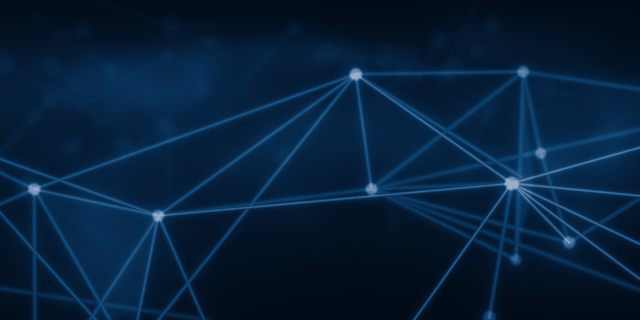
A WebGL 2 fragment shader for this background:

```glsl
#version 300 es
precision highp float;

uniform vec2 u_resolution;
out vec4 fragColor;

// Main junctions of the network, on a 2 by 1 canvas
const vec2 PEAK = vec2(1.112, 0.768);
const vec2 EAST = vec2(1.635, 0.776);
const vec2 WEST = vec2(0.107, 0.409);
const vec2 LOW = vec2(0.495, 0.326);
const vec2 MID = vec2(1.161, 0.409);
const vec2 HUB = vec2(1.599, 0.427);
const vec2 SIDE = vec2(1.690, 0.521);
const vec2 TAIL = vec2(1.779, 0.242);
const vec2 DROP = vec2(1.612, 0.188);
const vec2 FOOT = vec2(1.529, 0.008);

vec2 hash2(vec2 p) {
    vec3 q = fract(p.xyx * vec3(0.1031, 0.1030, 0.0973));
    q += dot(q, q.yzx + 33.33);
    return fract((q.xx + q.yz) * q.zy);
}

float corner(vec2 cell, vec2 offset, vec2 f) {
    return dot(hash2(cell + offset) * 2.0 - 1.0, f - offset);
}

float gradientNoise(vec2 p) {
    vec2 i = floor(p), f = p - i;
    vec2 u = f * f * f * (f * (f * 6.0 - 15.0) + 10.0);
    float bottom = mix(corner(i, vec2(0, 0), f), corner(i, vec2(1, 0), f), u.x);
    float top = mix(corner(i, vec2(0, 1), f), corner(i, vec2(1, 1), f), u.x);
    return mix(bottom, top, u.y);
}

float glow(vec2 p, vec2 center, vec2 radius) {
    vec2 q = (p - center) / radius;
    return exp(-dot(q, q));
}

float disc(vec2 p, vec2 center, float radius, float blur) {
    return 1.0 - smoothstep(radius - blur, radius + blur, length(p - center));
}

float thread(vec2 p, vec2 a, vec2 b, float soft) {
    vec2 ab = b - a;
    float t = clamp(dot(p - a, ab) / dot(ab, ab), 0.0, 1.0);
    float d = length(p - a - ab * t) / soft;
    return 0.85 * exp(-d * d) + 0.15 * exp(-d * d / 14.0);
}

float fan(vec2 p, vec2 hub, vec2 a, vec2 b, vec2 c, vec2 d, float soft) {
    return max(max(thread(p, hub, a, soft), thread(p, hub, b, soft)),
               max(thread(p, hub, c, soft), thread(p, hub, d, soft)));
}

float side(vec2 p, vec2 a, vec2 b) {
    vec2 e = normalize(b - a);
    return e.x * (p.y - a.y) - e.y * (p.x - a.x);
}

// Softly filled triangle, corners counterclockwise
float facet(vec2 p, vec2 a, vec2 b, vec2 c) {
    float inside = min(side(p, a, b), min(side(p, b, c), side(p, c, a)));
    return smoothstep(-0.008, 0.012, inside);
}

float junction(vec2 p, vec2 center, float radius) {
    return 0.8 * disc(p, center, radius, 0.006) + 0.2 * glow(p, center, vec2(radius * 1.8));
}

// Broad clouds of light
float haze(vec2 p) {
    float light = 0.085 * glow(p, vec2(0.95, 0.55), vec2(0.95, 0.24));
    light += 0.095 * glow(p, vec2(0.45, 0.75), vec2(0.30, 0.11));
    light += 0.045 * glow(p, vec2(0.90, 0.83), vec2(0.35, 0.06));
    light += 0.045 * glow(p, vec2(0.0, 0.72), vec2(0.30, 0.16));
    light += 0.085 * glow(p, vec2(1.85, 0.60), vec2(0.25, 0.18));
    light += 0.075 * glow(p, vec2(0.32, 0.20), vec2(0.28, 0.20));
    light += 0.040 * glow(p, vec2(1.52, 0.87), vec2(0.18, 0.07));
    light += 0.045 * glow(p, vec2(1.75, 0.32), vec2(0.25, 0.18));
    float cloud = gradientNoise(p * 4.0) + 0.5 * gradientNoise(p * 9.0 + 7.0);
    return 0.045 + 0.025 * p.y * (1.0 - p.y) + light * (1.0 + 0.65 * cloud);
}

// Scattered out-of-focus dots and strands
float bokeh(vec2 p) {
    float light = 0.0;
    for (int i = 0; i < 30; i++) {
        vec2 seed = hash2(vec2(float(i) * 3.7 + 1.0, 5.3));
        vec2 next = hash2(vec2(float(i) * 5.1 + 2.0, 9.1));
        vec2 center = vec2(2.0 * seed.x, mix(0.42, 0.95, seed.y));
        light += 0.022 * disc(p, center, mix(0.018, 0.038, next.x), 0.015);
        vec2 end = center + (next - 0.5) * vec2(0.8, 0.5);
        light += 0.012 * thread(p, center, end, 0.012);
    }
    return light;
}

float network(vec2 p) {
    float w = 0.20 * fan(p, PEAK, WEST, LOW, vec2(0.495, 0.0), MID, 0.0055);
    w = max(w, 0.17 * fan(p, PEAK, EAST, HUB + vec2(0.03, 0.02), MID, EAST, 0.006));
    w = max(w, 0.13 * fan(p, EAST, MID, vec2(2.0, 0.721), SIDE, DROP, 0.008));
    w = max(w, 0.30 * fan(p, HUB, vec2(2.0, 0.539), vec2(2.0, 0.388), vec2(2.0, 0.237), vec2(2.0, 0.128), 0.004));
    w = max(w, 0.29 * fan(p, HUB, vec2(1.294, 0.0), PEAK, LOW, TAIL, 0.004));
    w = max(w, 0.14 * fan(p, MID, HUB, LOW, TAIL, DROP, 0.007));
    w = max(w, 0.12 * fan(p, MID, vec2(2.0, 0.094), vec2(2.0, 0.596), HUB, TAIL, 0.008));
    w = max(w, 0.21 * fan(p, LOW, WEST, vec2(0.0, 0.503), vec2(0.638, 0.0), vec2(0.43, 0.0), 0.005));
    w = max(w, 0.16 * fan(p, WEST, vec2(0.0, 0.461), vec2(0.0, 0.362), vec2(0.109, 0.0), vec2(0.344, 0.0), 0.006));
    w = max(w, 0.17 * max(thread(p, LOW, vec2(0.281, 0.0), 0.006), thread(p, HUB, FOOT, 0.006)));
    w = max(w, 0.20 * thread(p, vec2(0.0, 0.336), vec2(0.3, 0.0), 0.005));
    w = max(w, 0.10 * thread(p, vec2(0.0, 0.099), vec2(0.65, 0.0), 0.008));
    return max(w, 0.13 * fan(p, TAIL, SIDE, vec2(2.0, 0.38), SIDE, HUB, 0.007));
}

float junctions(vec2 p) {
    float n = 0.42 * (junction(p, PEAK, 0.019) + junction(p, HUB, 0.021));
    n += 0.34 * (junction(p, WEST, 0.019) + junction(p, LOW, 0.018) + junction(p, MID, 0.018));
    n += 0.27 * (junction(p, EAST, 0.018) + junction(p, SIDE, 0.017) + junction(p, TAIL, 0.019));
    return n + 0.18 * (junction(p, DROP, 0.017) + junction(p, FOOT, 0.020));
}

// Blue ramp that pales in the highlights
vec3 tint(float light) {
    float pale = max(light - 0.27, 0.0);
    float blue = light * (2.1 - 1.65 * light) + 0.5 * max(light - 0.45, 0.0);
    return vec3(0.16 * light + 1.2 * pale, light, blue);
}

void main() {
    vec2 p = gl_FragCoord.xy / u_resolution * vec2(2.0, 1.0);
    float light = haze(p) + bokeh(p);
    light += 0.035 * facet(p, LOW, WEST, vec2(0.3125, 0.044));
    light += 0.045 * facet(p, LOW, vec2(0.281, 0.0), vec2(0.43, 0.0));
    light += 0.060 * facet(p, EAST, DROP, vec2(1.67, 0.42));
    light += network(p) + junctions(p);
    fragColor = vec4(tint(min(light, 0.68)), 1.0);
}
```
